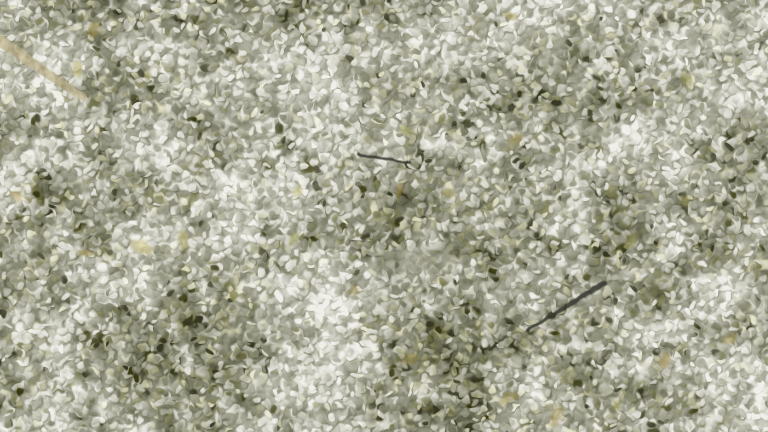
Write a WebGL 1 fragment shader that draws this texture.

```glsl
precision highp float;
// Pale, weathered gravel strewn with chips, moss patches and plant litter.
// Layers of jittered elliptic chips, each with a soft shadow, set a tone that
// a stone colour ramp turns into grey-green; straw and twigs lie on top.

uniform vec2 u_resolution;

#define SOOT   vec3(0.21, 0.22, 0.13)
#define EARTH  vec3(0.37, 0.37, 0.29)
#define MOSS   vec3(0.48, 0.49, 0.40)
#define STONE  vec3(0.60, 0.60, 0.53)
#define ASH    vec3(0.71, 0.71, 0.65)
#define CHALK  vec3(0.84, 0.84, 0.80)
#define OCHRE  vec3(0.64, 0.55, 0.33)
#define BASE_TONE 0.72
#define CHIP_SIZE 0.052
#define CHIP_CONTRAST 0.43
#define PATCH_CONTRAST 0.62
#define SHADOW 0.14

vec3 hash3(vec2 p) {
  vec3 q = fract(p.xyx * vec3(0.1031, 0.1030, 0.0973));
  q += dot(q, q.yxz + 33.33);
  return fract((q.xxy + q.yzz) * q.zyx);
}

float noise(vec2 p) {
  vec2 i = floor(p), f = fract(p);
  f = f * f * (3.0 - 2.0 * f);
  return mix(mix(hash3(i).x, hash3(i + vec2(1.0, 0.0)).x, f.x),
             mix(hash3(i + vec2(0.0, 1.0)).x, hash3(i + 1.0).x, f.x), f.y);
}

float span(float a, float b, float v) { return clamp((v - a) / (b - a), 0.0, 1.0); }

// Solid inside radius 1, fading out over a soft rim.
float disc(vec2 q, float soft) { return 1.0 - smoothstep(1.0 - soft, 1.0 + soft, length(q)); }

vec2 rotate(vec2 p, float a) {
  float c = cos(a), s = sin(a);
  return vec2(c * p.x + s * p.y, c * p.y - s * p.x);
}

// Coverage of a tapering stroke from a to b.
float stroke(vec2 p, vec2 a, vec2 b, float width) {
  vec2 d = b - a;
  float t = clamp(dot(p - a, d) / dot(d, d), 0.0, 1.0);
  float w = width * (1.0 - 0.4 * t);
  return 1.0 - smoothstep(w - 0.003, w + 0.003, length(p - a - d * t));
}

vec3 stoneColour(float v) {
  vec3 c = mix(SOOT, EARTH, span(0.21, 0.37, v));
  c = mix(c, MOSS, span(0.37, 0.48, v));
  c = mix(c, STONE, span(0.48, 0.60, v));
  c = mix(c, ASH, span(0.60, 0.71, v));
  c = mix(c, CHALK, span(0.71, 0.84, v));
  return mix(c, vec3(0.94, 0.94, 0.92), span(0.84, 1.0, v));
}

// One layer of chips laid over the state: x is tone, y is warm tint.
vec2 layChips(vec2 state, vec2 p, float cell, float seed, float shift) {
  vec2 g = p / cell, home = floor(g);
  for (int j = -1; j <= 1; j++) {
    for (int i = -1; i <= 1; i++) {
      vec2 id = home + vec2(float(i), float(j));
      vec3 a = hash3(id + seed), b = hash3(id + seed + 57.0);
      vec2 d = g - id - a.xy;
      vec2 radius = vec2(0.28 + 0.26 * b.x, 0.20 + 0.16 * b.y);
      float turn = a.z * 6.2832;
      vec2 q = rotate(d, turn) / radius;
      vec2 under = rotate(d + vec2(-0.08, 0.12), turn) / radius;
      state.x *= 1.0 - SHADOW * disc(under, 0.5);
      // Dark chips gather in the moss patches.
      float tone = BASE_TONE + shift + CHIP_CONTRAST * (b.z - 0.5);
      tone -= 0.16 * step(b.z, 0.03 - 0.5 * shift);
      tone += 0.05 * dot(d, vec2(-0.6, 0.8)) / radius.x;
      float tint = smoothstep(0.72, 1.0, fract(b.z * 17.0 + b.x) - shift);
      state = mix(state, vec2(tone, tint), disc(q, 0.42));
    }
  }
  return state;
}

void main() {
  vec2 p = gl_FragCoord.xy / u_resolution.y;

  // Moss patches in three sizes, with one large dark hollow right of the centre.
  float shift = 0.40 * noise(p * 4.0 + 3.0) + 0.40 * noise(p * 9.0 + 19.0)
              + 0.35 * noise(p * 21.0 + 47.0) - 0.575;
  shift *= PATCH_CONTRAST;
  shift -= 0.14 * (1.0 - smoothstep(0.03, 0.24, length((p - vec2(1.13, 0.53)) * vec2(0.8, 1.2))));

  // Chips from coarse to fine, with ragged outlines.
  vec2 warp = vec2(noise(p * 75.0), noise(p * 75.0 + 41.0)) - 0.5;
  vec2 ragged = p + 0.010 * warp;
  vec2 state = vec2(BASE_TONE + shift - 0.1, 0.0);
  float cell = CHIP_SIZE;
  for (int k = 0; k < 5; k++) {
    state = layChips(state, ragged, cell, 23.0 * float(k) + 5.0, shift);
    cell *= 0.79;
  }
  float grit = 0.07 * (noise(p * 120.0) - 0.5) + 0.12 * (noise(p * 60.0 + 9.0) - 0.5);
  vec3 colour = stoneColour(state.x + grit);
  colour += state.y * vec3(0.01, 0.005, -0.06);

  // Sparse ochre and green leaf scraps of mixed size.
  vec2 id = floor(ragged * 8.0);
  vec3 a = hash3(id + 211.0), b = hash3(id + 307.0);
  vec2 scrap = rotate(fract(ragged * 8.0) - 0.25 - 0.5 * a.xy, 6.2832 * a.z);
  float leaf = disc(scrap / (vec2(0.16, 0.10) * (0.6 + 0.6 * b.z)), 0.4) * step(0.78, b.x);
  vec3 leafColour = mix(OCHRE, vec3(0.66, 0.67, 0.42), b.y) + shift + grit;
  colour = mix(colour, leafColour, 0.6 * leaf);

  // A dull flat leaf, a pale straw and two dark twigs.
  float dull = disc(rotate(ragged - vec2(0.97, 0.40), 0.12) / vec2(0.11, 0.030), 0.35);
  colour = mix(colour, STONE + grit, 0.55 * dull);
  float straw = stroke(p + 0.004 * warp, vec2(-0.02, 0.92), vec2(0.19, 0.775), 0.014);
  colour = mix(colour, vec3(0.73, 0.69, 0.54) + grit, 0.75 * straw);
  float twig = stroke(p + 0.004 * warp, vec2(1.40, 0.345), vec2(1.22, 0.235), 0.006);
  twig = max(twig, stroke(p + 0.004 * warp, vec2(0.83, 0.642), vec2(0.95, 0.623), 0.004));
  colour = mix(colour, vec3(0.20, 0.21, 0.18), 0.85 * twig);

  gl_FragColor = vec4(clamp(colour, 0.0, 1.0), 1.0);
}
```
